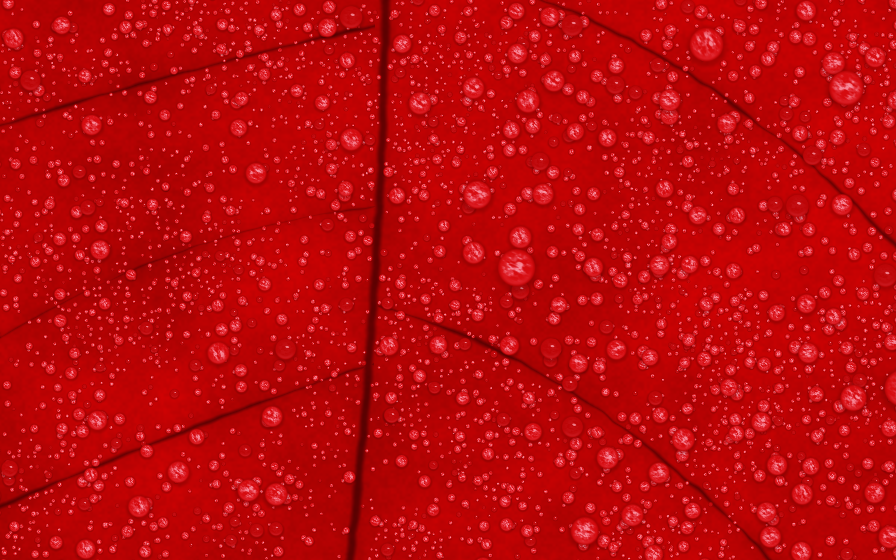
Write a Shadertoy shader that draws this texture.

```glsl
// Water droplets scattered over a red leaf with dark, curved veins.
#define LAYERS 5
#define CELL_SIZE 0.112
#define LAYER_RATIO 0.60
#define MAX_RADIUS 0.31
#define JITTER 0.74
#define CLEAR_SHARE 0.16
#define LEAF_RED vec3(0.71, 0.008, 0.010)
#define DROP_RED vec3(0.84, 0.045, 0.060)
#define RIM_RED vec3(0.70, 0.010, 0.015)
#define PINK vec3(0.92, 0.29, 0.35)
#define GLINT vec3(0.98, 0.60, 0.66)

float hash(vec2 p) {
    return fract(sin(dot(p, vec2(127.1, 311.7))) * 43758.5);
}

float noise(vec2 p) {
    vec2 i = floor(p), f = fract(p);
    f = f * f * (3.0 - 2.0 * f);
    return mix(mix(hash(i), hash(i + vec2(1, 0)), f.x),
               mix(hash(i + vec2(0, 1)), hash(i + vec2(1, 1)), f.x), f.y);
}

// Distance to a side vein that leaves the midrib at a height and bends down.
float sideVein(float s, float y, float start, float slope, float bend) {
    float steep = slope + 2.0 * bend * s;
    return abs(y - start + slope * s + bend * s * s) / sqrt(1.0 + steep * steep);
}

// Distance to the nearest vein; fainter ones count as further away.
float veinDistance(vec2 p) {
    float midrib = abs(p.x - 0.625 - 0.115 * p.y + 0.052 * p.y * p.y) * 0.75;
    float s = abs(p.x - 0.67), side;
    if (p.x > 0.67) {
        side = min(sideVein(s, p.y, 0.454, 0.24, 0.57),
                   sideVein(s, p.y, 1.069, 0.08, 0.50));
    } else {
        side = min(sideVein(s, p.y, 0.954, 0.22, 0.07),
                   sideVein(s, p.y, 0.352, 0.33, 0.08));
        side = min(side, sideVein(s, p.y, 0.63, 0.10, 0.37) + 0.003);
    }
    return min(midrib, side + 0.001 + 0.004 * noise(p * 16.0));
}

vec3 leaf(vec2 p) {
    float patches = noise(p * 4.0 + 3.0) * 0.6 + noise(p * 13.0) * 0.4;
    float grain = noise(p * 190.0) + noise(p * 90.0) - 1.0;
    vec3 col = LEAF_RED * (0.90 + 0.24 * patches + 0.06 * grain);
    float d = veinDistance(p + 0.004 * (noise(p * 40.0) - 0.5));
    col *= 1.0 - 0.12 * exp(-d / 0.018);
    return col * (1.0 - 0.42 * smoothstep(0.0095, 0.001, d));
}

// Colour inside a drop; q runs from -1 to 1 across it.
vec3 dropColor(vec2 q, float seed, float tiny) {
    float l = length(q);
    float a = 0.6 + 0.9 * (seed - 0.5);
    vec2 r = mat2(cos(a), sin(a), -sin(a), cos(a)) * q;
    float clear = step(seed, CLEAR_SHARE);
    vec3 col = mix(DROP_RED, RIM_RED, max(smoothstep(0.8, 1.05, l), clear * 0.7));

    // streaky sky reflection, fading to the rim
    float streak = noise(r * vec2(2.8, 6.0) + seed * 91.0) * 0.6
                 + noise(r * vec2(7.0, 12.0) + seed * 57.0) * 0.4;
    float cap = smoothstep(0.95, 0.35, length(q - vec2(0.0, 0.05)));
    float frost = smoothstep(0.28, 0.72, streak + 0.1 * tiny) * cap;
    col = mix(col, PINK, frost * (1.0 - 0.88 * clear));
    col = mix(col, GLINT, smoothstep(0.58, 0.80, streak) * cap * (1.0 - clear) * 0.75);

    // light gathered along the lower edge and one small glint
    float crescent = smoothstep(0.55, 0.8, l) * smoothstep(1.0, 0.82, l);
    col = mix(col, PINK, crescent * smoothstep(0.1, 0.9, -q.y) * 0.25);
    float spot = length((r - vec2(0.1, 0.25)) * vec2(1.0, 1.7));
    return mix(col, GLINT, smoothstep(0.25, 0.10, spot) * 0.8);
}

// Chance that a cell holds a drop: big ones gather to the right, mist in clumps.
float dropChance(vec2 c, float layer) {
    float right = smoothstep(0.4, 1.2, c.x);
    float clump = smoothstep(0.3, 0.75, noise(c * 7.0 + layer * 7.0));
    if (layer < 0.5) return 0.13 * right;
    if (layer < 1.5) return mix(0.15, 0.58, right);
    if (layer < 2.5) return mix(0.28, 0.68, 0.5 * right + 0.5 * clump);
    if (layer < 3.5) return mix(0.22, 0.60, clump);
    return mix(0.10, 0.62, clump);
}

void mainImage(out vec4 fragColor, in vec2 fragCoord) {
    vec2 p = fragCoord / iResolution.y;
    float pixel = 1.0 / iResolution.y;
    vec3 col = leaf(p);

    // finest mist first, so that large drops lie on top
    for (int i = LAYERS - 1; i >= 0; i--) {
        float layer = float(i);
        float size = CELL_SIZE * pow(LAYER_RATIO, layer);
        vec2 cell = floor(p / size);
        for (int k = 0; k < 9; k++) {
            vec2 id = cell + vec2(k % 3 - 1, k / 3 - 1);
            vec2 key = id + layer * 37.3;
            vec2 jitter = vec2(hash(key + 1.7), hash(key + 5.3)) - 0.5;
            vec2 center = (id + 0.5 + JITTER * jitter) * size;
            float radius = size * MAX_RADIUS * mix(0.6, 1.0, hash(key + 9.1));
            float dist = length(p - center);
            if (dist > radius * 1.6 + pixel) continue;
            if (hash(key + 13.9) > dropChance(center, layer)) continue;
            if (veinDistance(center) < radius * 0.6 + 0.004) continue;
            float shade = length(p - center + vec2(0.0, 0.12 * radius));
            col *= 1.0 - 0.15 * smoothstep(1.4, 0.95, shade / radius);
            vec3 drop = dropColor((p - center) / radius, hash(key + 21.3), layer / 4.0);
            col = mix(col, drop, smoothstep(pixel, -pixel, dist - radius));
        }
    }
    fragColor = vec4(col, 1.0);
}
```
